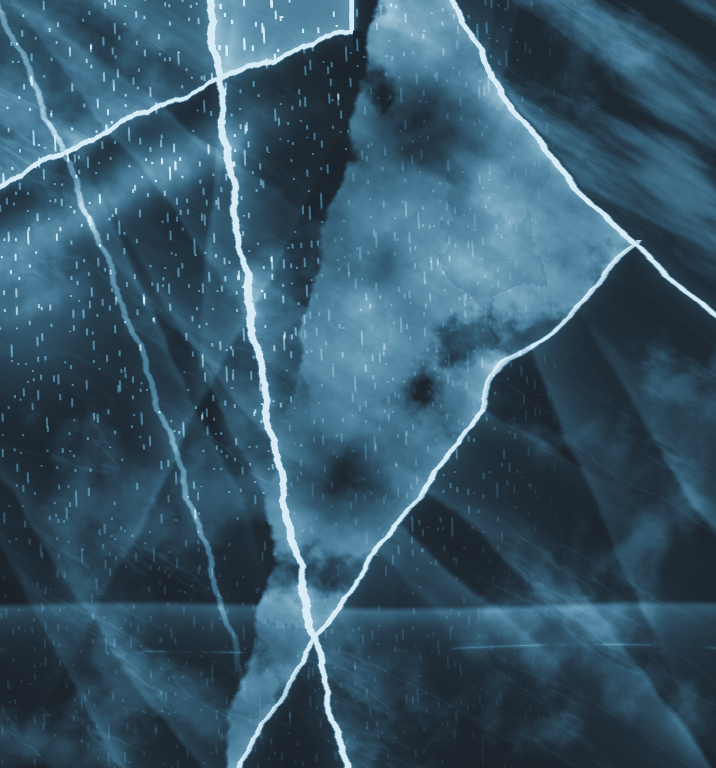
Write a WebGL 2 fragment shader that draws this texture.

```glsl
#version 300 es
precision highp float;
// Deep lake ice: a pale torn sheet between white fractures over dark water.
// A single haze density is built from layered sines, cellular flakes, fading
// veils, bowed cracks and bubble dashes, then coloured by a ramp.
uniform vec2 u_resolution;
out vec4 fragColor;

const vec3 ICE[7] = vec3[7](
  vec3(.105, .135, .165), vec3(.15, .24, .30), vec3(.20, .36, .45), vec3(.29, .49, .60),
  vec3(.42, .61, .71), vec3(.63, .77, .84), vec3(.84, .92, .96));
const int VEILS = 17;
const float VEIL_GAIN = .40;
const float SHEET_TONE = .58;
const float BUBBLE_GAIN = .50;
const vec2 BUBBLE_GRID = vec2(72., 27.);
const float ROUGHNESS = .007;
// Curves x = a + b t + c t^2, with t measured down from the top
const vec3 TRUNK = vec3(.273, .10, .077);
const vec3 RIDGE = vec3(.592, .40, 1.05);
const vec3 BRANCH = vec3(1.162, -1.15, .30);
const vec3 FAINT = vec3(-.005, .46, -.11);
const vec3 SHEET_EDGE = vec3(.48, -.19, 0.);
const vec3 SHELF = vec3(.757, .555, -.245); // y as a function of x

vec2 hash2(vec2 p) {
  vec3 q = fract(p.xyx * vec3(.1031, .1030, .0973));
  q += dot(q, q.yzx + 33.33);
  return fract((q.xx + q.yz) * q.zy);
}

// Smoky noise of layered, turned and bent sines, about 0 to 1
float smoke(vec2 p) {
  float sum = 0., amp = .5;
  for (int i = 0; i < 7; i++) {
    p = mat2(1.5, 1.17, -1.17, 1.5) * p + 1.7;
    vec2 w = p + .9 * sin(p.yx * 1.1 + float(i));
    sum += amp * sin(w.x + sin(w.y * 1.3));
    amp *= .56;
  }
  return .5 + .45 * sum;
}

// Cellular noise: a tone for the nearest cell
float flake(vec2 p) {
  float best = 9., tone = 0.;
  for (int k = 0; k < 9; k++) {
    vec2 cell = floor(p) + vec2(k % 3 - 1, k / 3 - 1);
    vec2 seed = hash2(cell + 50.);
    float d = length(cell + seed - p);
    if (d < best) { best = d; tone = fract(seed.x * 7. + seed.y * 3.); }
  }
  return tone;
}

float jag(float t, float seed) {
  float sum = 0., amp = 1., freq = 8.;
  for (int i = 0; i < 5; i++) {
    sum += amp * (abs(fract(t * freq + seed) * 2. - 1.) - .5);
    freq *= 2.3; amp *= .5; seed += .37;
  }
  return sum;
}

// Signed distance to a rough bowed curve
float bowed(vec2 q, vec3 k, float seed) {
  float x = k.x + q.y * (k.y + q.y * k.z) + ROUGHNESS * jag(q.y, seed);
  float slope = k.y + 2. * k.z * q.y;
  return (q.x - x) / sqrt(1. + slope * slope);
}

float vein(float d, float width, float px) {
  d = abs(d);
  return 1. - smoothstep(width * .4, width + px, d) + .2 * exp(-d / (width * 4.));
}

float spot(vec2 p, vec2 centre, float radius) {
  vec2 v = (p - centre) / radius;
  return exp(-dot(v, v));
}

float bubbles(vec2 p, float px) {
  float sum = 0.;
  for (int i = 0; i < 2; i++) {
    vec2 grid = BUBBLE_GRID * (1. + .6 * float(i));
    vec2 g = p * grid + vec2(p.y * 3., 0.);
    g.y += 7. * hash2(vec2(floor(g.x), float(i) + 9.)).x;
    vec2 r = hash2(floor(g) + 31. * float(i)), f = fract(g);
    float dx = abs(f.x - .2 - .6 * r.x) / grid.x, len = .06 + .3 * r.y * r.y;
    float dash = (1. - smoothstep(.0005, .0005 + 1.3 * px, dx)) * (1. - smoothstep(len * .6, len, abs(f.y - .5)));
    sum += dash * step(.7, fract(r.x * 13. + r.y * 5.));
  }
  return sum * (1. - smoothstep(.5, .8, p.x)) * (.3 + .7 * smoothstep(.2, .45, p.y));
}

void main() {
  float px = 1. / u_resolution.y;
  vec2 p = gl_FragCoord.xy * px, q = vec2(p.x, 1. - p.y);
  float cloud = smoke(p * 7.), fine = smoke(p.yx * 13. + 4.);
  vec2 along = vec2(.84, -.54);
  float streak = smoke(vec2(dot(p, along) * 3., dot(p, along.yx * vec2(-1., 1.)) * 15.));
  float trunk = bowed(q, TRUNK, .1), ridge = bowed(q, RIDGE, .5);
  float branch = bowed(q, BRANCH, .8) + .024 * spot(p, vec2(.64, .52), .05);
  float faint = bowed(q, FAINT, .3), shelf = bowed(p.yx, SHELF, .6);
  float leftOfTrunk = 1. - smoothstep(-.004, .004, trunk);

  // Drifting haze in the dark water
  float haze = .30 * smoothstep(.5, 1., cloud) + .10 * (1. - smoothstep(0., .05, abs(streak - .5))) * cloud;
  haze += smoothstep(0., .01, ridge) * (.04 + .5 * smoothstep(.4, 1., streak)) * smoothstep(.4, .75, p.y);
  haze += smoothstep(0., .004, shelf) * mix(.62, .12 + .4 * streak, leftOfTrunk) * (1. - smoothstep(.45, .47, p.x));
  float bank = (shelf + .075) / .035;
  haze += exp(-bank * bank) * (.25 + .5 * fine) * (1. - smoothstep(.2, .45, p.x));
  haze += .4 * spot(p, vec2(.03, .6), .1) + .4 * (1. - leftOfTrunk) * exp(-max(trunk, 0.) / .035) * fine;

  // Veils: planes with one crisp edge, fading to the other side
  for (int i = 0; i < VEILS; i++) {
    vec2 a = hash2(vec2(i, 3.)), b = hash2(vec2(i, 17.));
    float angle = i % 4 == 3 ? 1. + .5 * b.x : -.4 - .75 * b.x;
    vec2 dir = vec2(cos(angle), sin(angle)), v = p - a * vec2(.934, .9);
    float d = dot(v, vec2(-dir.y, dir.x)) * (b.y < .5 ? -1. : 1.) + .016 * (cloud - .5);
    float run = dot(v, dir) / (.18 + .15 * b.y), span = exp(-run * run);
    float veil = smoothstep(-px, .005, d) * exp(-max(d, 0.) / (.025 + .04 * a.x));
    haze += span * (VEIL_GAIN * veil * (.25 + .8 * streak) + .16 * exp(-abs(d) / .0022));
  }

  // Level pressure band and the thin line beneath it
  float below = .212 - p.y + .004 * sin(p.x * 9.);
  haze += smoothstep(-.004, .007, below) * exp(-max(below, 0.) / .028) * (.3 + .25 * fine);
  haze += .3 * exp(-abs(below - .058 - .006 * sin(p.x * 7.)) / .0013) * smoothstep(.4, .7, fine);

  // Pale torn sheet between the fractures
  float inside = smoothstep(0., .008, bowed(q, SHEET_EDGE, .2) + .03 * (cloud - .5))
    * smoothstep(0., .004, -ridge) * smoothstep(0., .004, -branch);
  float tone = SHEET_TONE + .35 * (fine - .5) + .3 * (streak - .5);
  tone += .12 * (flake(p * vec2(9., 6.) + .8 * vec2(cloud, fine)) - .5);
  tone += .28 * spot(p, vec2(.66, .67), .13) + .2 * spot(p, vec2(.53, .98), .08);
  tone -= .45 * spot(p, vec2(.54, .83), .06) + .5 * smoothstep(.35, .1, cloud);
  tone -= .5 * spot(p, vec2(.455, .375), .045) + .3 * spot(p, vec2(.5, .66), .035);
  haze = mix(haze, max(tone, .03), inside);
  haze += BUBBLE_GAIN * bubbles(p, px) * (1. - .6 * inside);

  // White fractures
  float cracks = vein(trunk, .0048 + .002 * (fine - .5), px);
  cracks = max(cracks, vein(ridge, .0036, px));
  cracks = max(cracks, .85 * vein(branch, .0032, px) * step(.313, q.y));
  cracks = max(cracks, vein(shelf, .0030, px) * step(p.x, .459));
  cracks = max(cracks, vein(p.x - .458, .0028, px) * step(.96, p.y));
  cracks = max(cracks, .42 * vein(faint, .0042, px) * (1. - smoothstep(.75, .95, q.y)));
  haze = max(haze, 0.) + 1.05 * cracks;

  vec3 colour = ICE[0];
  for (int i = 1; i < 7; i++) colour = mix(colour, ICE[i], clamp(haze * 5. - float(i - 1), 0., 1.));
  fragColor = vec4(colour, 1.);
}
```
